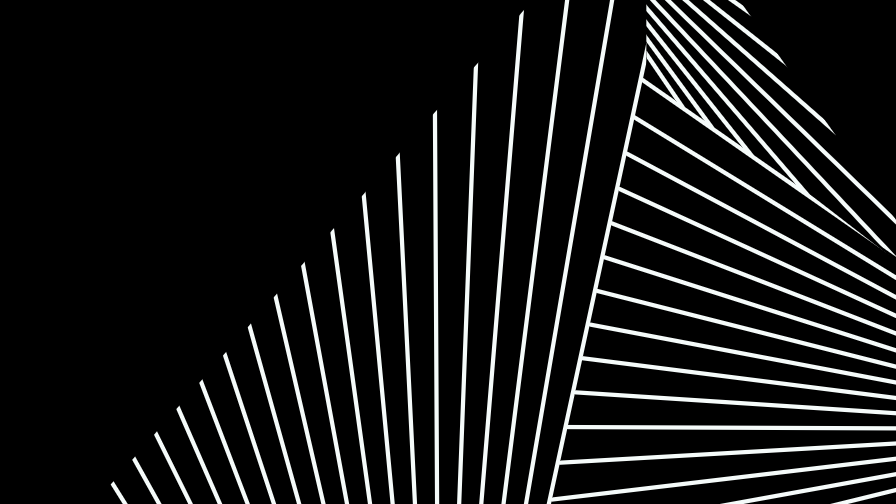
A WebGL 1 fragment shader for this background:

```glsl
precision highp float;

uniform vec2 u_resolution;

#define INK vec3(0.96, 0.985, 0.98)
#define PAPER vec3(0.0)
#define HALF_WIDTH 0.0042
#define LEFT_PIVOT vec2(0.8727, -1.0)
#define RIGHT_PIVOT vec2(2.2685, 0.1481)
#define UPPER_PIVOT vec2(0.9838, 1.331)
#define SPINE_TOP vec2(1.2824, 0.8958)
#define SHELF_START vec2(1.2731, 0.8426)

const int MAX_RAYS = 18;

// Antialiased coverage of a signed distance, positive inside
float coverage(float dist) {
    return clamp(dist * u_resolution.y + 0.5, 0.0, 1.0);
}

// Half plane on the left of the direction from a to b
float leftOf(vec2 p, vec2 a, vec2 b) {
    vec2 along = normalize(b - a);
    vec2 rel = p - a;
    return coverage(along.x * rel.y - along.y * rel.x);
}

// Rays through a pivot; angles = (middle, step, bend) in degrees
float fan(vec2 p, vec2 pivot, float count, float middle, vec3 angles, float power) {
    vec2 rel = p - pivot;
    float nearest = 10.0;
    for (int i = 0; i < MAX_RAYS; i++) {
        float index = float(i);
        if (index >= count) break;
        float k = index - middle;
        float angle = radians(angles.x + angles.y * k + angles.z * pow(abs(k), power));
        float across = rel.x * sin(angle) - rel.y * cos(angle);
        nearest = min(nearest, abs(across));
    }
    return coverage(HALF_WIDTH - nearest);
}

void main() {
    vec2 p = gl_FragCoord.xy / u_resolution.y;
    float pastSpine = coverage(p.x - SPINE_TOP.x);

    // Tall fan cut by the rising diagonal
    float leftFan = fan(p, LEFT_PIVOT, 18.0, 0.0, vec3(77.8, 2.5, 0.00002), 4.0);
    leftFan *= leftOf(p, vec2(1.0347, 0.9745), vec2(0.2222, 0.0417));
    leftFan *= 1.0 - pastSpine;

    // Sideways fan starting at the spine, its top ray tapering out
    float rightFan = fan(p, RIGHT_PIVOT, 15.0, 10.0, vec3(179.77, 3.5, 0.000033), 4.0);
    rightFan *= leftOf(p, SPINE_TOP, LEFT_PIVOT);
    rightFan *= leftOf(p, vec2(1.7477, 0.5058), vec2(1.5972, 0.622));

    // Upper fan between the spine, the shelf and the falling diagonal
    float upperFan = fan(p, UPPER_PIVOT, 9.0, 4.0, vec3(-46.78, -2.555, 0.08), 2.0);
    upperFan *= pastSpine;
    upperFan *= leftOf(p, SHELF_START, RIGHT_PIVOT);
    upperFan *= leftOf(p, vec2(1.7755, 0.5671), vec2(1.4815, 0.9792));

    float ink = max(leftFan, max(rightFan, upperFan));
    gl_FragColor = vec4(mix(PAPER, INK, ink), 1.0);
}
```
